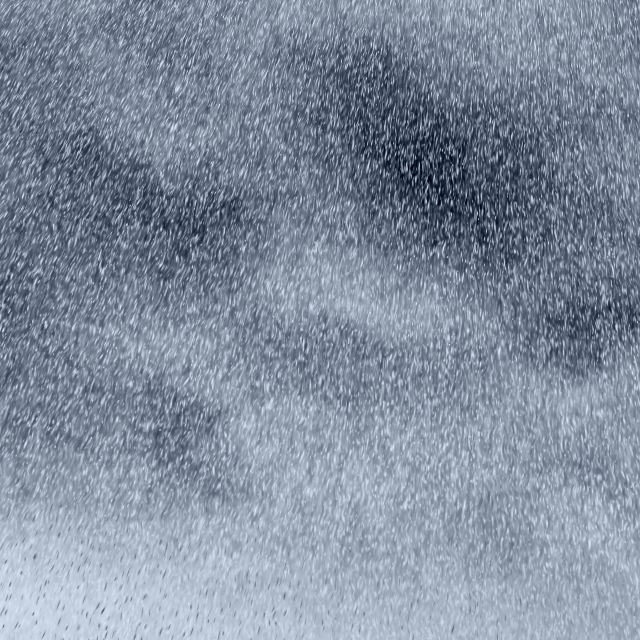
Reproduce this texture procedurally as a WebGL 2 fragment shader.

```glsl
#version 300 es
precision highp float;
// Wind-driven rain streaks falling in front of dark storm clouds above a pale haze.

uniform vec2 u_resolution;
out vec4 fragColor;

const int RAIN_LAYERS = 9;
const vec2 RAIN_SOURCE = vec2(0.82, 2.3);
const float RAIN_DISTANCE = 1.8;

float hash(vec2 p) {
    return fract(sin(dot(p, vec2(127.1, 311.7))) * 43758.5453);
}

float noise(vec2 p) {
    vec2 i = floor(p), f = fract(p);
    f = f * f * (3.0 - 2.0 * f);
    float low = mix(hash(i), hash(i + vec2(1, 0)), f.x);
    float high = mix(hash(i + vec2(0, 1)), hash(i + vec2(1, 1)), f.x);
    return mix(low, high, f.y);
}

float fbm(vec2 p) {
    float sum = 0.0, amplitude = 0.5;
    for (int i = 0; i < 5; i++) {
        sum += amplitude * noise(p);
        p = mat2(0.8, 0.6, -0.6, 0.8) * p * 2.03 + 7.3;
        amplitude *= 0.5;
    }
    return sum;
}

// Soft elliptical cloud mass, tilted by a slope.
float cloudMass(vec2 p, vec2 centre, vec2 radius, float slope) {
    vec2 d = p - centre;
    d.y -= slope * d.x;
    d /= radius;
    return exp(-dot(d, d));
}

float cloudTone(vec2 uv) {
    vec2 warp = vec2(fbm(uv * 6.0 + 3.1), fbm(uv * 6.0 + 19.7)) - 0.48;
    vec2 p = uv + 0.16 * warp;
    float tone = mix(0.52, 0.37, smoothstep(0.22, 0.6, uv.y));
    tone += 0.4 * (fbm(p * vec2(4.0, 8.0) + 4.0) - 0.48);

    // Dark cloud bellies
    tone -= 0.31 * cloudMass(p, vec2(0.72, 0.72), vec2(0.15, 0.085), -0.3);
    tone -= 0.16 * cloudMass(p, vec2(0.58, 0.87), vec2(0.12, 0.06), -0.5);
    tone -= 0.2 * cloudMass(p, vec2(0.20, 0.71), vec2(0.24, 0.075), -0.45);
    tone -= 0.15 * cloudMass(p, vec2(0.82, 0.44), vec2(0.32, 0.05), 0.1);
    tone -= 0.14 * cloudMass(p, vec2(0.26, 0.32), vec2(0.11, 0.06), -0.3);

    // Lit gaps between them
    tone += 0.18 * cloudMass(p, vec2(0.6, 0.52), vec2(0.22, 0.065), -0.35);
    tone += 0.1 * cloudMass(p, vec2(0.25, 0.42), vec2(0.18, 0.045), -0.3);
    tone += 0.11 * cloudMass(p, vec2(0.62, 1.0), vec2(0.4, 0.1), 0.0);
    return max(tone, 0.03);
}

// Fan coordinates: x runs across the rain, y runs along it, with slight wavering.
vec2 rainCoords(vec2 uv) {
    vec2 d = uv - RAIN_SOURCE;
    vec2 p = vec2(atan(d.x, -d.y) * RAIN_DISTANCE, length(d));
    p.x += 0.004 * noise(p * vec2(45.0, 50.0));
    return p;
}

// One tapered streak of random length, width and strength in each cell.
float rainLayer(vec2 p, vec2 cell, float thickness, float seed) {
    vec2 q = p / cell;
    q.y += 9.0 * hash(vec2(floor(q.x), seed));
    vec2 id = floor(q);
    vec2 f = fract(q) - 0.5;
    float shift = hash(id + seed) - 0.5;
    float size = hash(id + seed + 17.0);
    float strength = hash(id + seed + 41.0);
    float halfLength = mix(0.18, 0.5, size);
    float width = thickness * mix(0.9, 1.35, hash(id + seed + 73.0));
    float across = (f.x - 0.5 * shift) * cell.x / width;
    float along = 1.0 - smoothstep(0.1 * halfLength, halfLength, abs(f.y));
    return exp(-across * across) * along * strength * strength;
}

float rainfall(vec2 p, float pixel) {
    float clear = 1.0;
    for (int i = 0; i < RAIN_LAYERS; i++) {
        float n = float(i);
        vec2 cell = vec2(0.0062, 0.017) * vec2(0.75 + 0.07 * n, 0.75 + 0.14 * n);
        float slant = 0.24 * (hash(vec2(n, 5.0)) - 0.5);
        vec2 q = p + vec2(slant * p.y, 0.37 * n);
        float thickness = max(0.0009 + 0.00004 * n, 0.48 * pixel);
        float gust = mix(0.4, 1.25, noise(q * vec2(60.0, 22.0)));
        clear *= 1.0 - 0.78 * gust * rainLayer(q, cell, thickness, 13.0 * n + 2.0);
    }
    return 1.0 - clear;
}

void main() {
    float pixel = 1.0 / min(u_resolution.x, u_resolution.y);
    vec2 uv = gl_FragCoord.xy * pixel;
    vec2 p = rainCoords(uv);

    float edge = uv.y + 0.1 * uv.x + 0.12 * (fbm(uv * 4.0) - 0.48);
    float haze = 1.0 - smoothstep(0.02, 0.36, edge);
    float tone = mix(cloudTone(uv), mix(0.82, 0.65, uv.x), haze);

    // Distant drizzle: fine streaks that break up the clouds
    float drizzle = noise(p * vec2(400.0, 80.0)) + 0.8 * noise(p * vec2(190.0, 40.0) + 5.0) - 0.9;
    tone += 0.16 * drizzle * (1.0 - 0.7 * haze);

    // Bright drops, then thin dark drops against the haze
    tone = mix(tone, 0.93, rainfall(p, pixel) * (1.0 - 0.3 * haze));
    float thin = max(0.0008, 0.48 * pixel);
    float dark = rainLayer(p, vec2(0.009, 0.022), thin, 97.0);
    dark += rainLayer(p + vec2(0.06 * p.y, 0.4), vec2(0.011, 0.026), thin, 61.0);
    tone -= 0.42 * dark * haze * (1.0 - 0.6 * uv.x);

    vec3 tint = mix(vec3(-0.04, 0.0, 0.075), vec3(-0.045, 0.0, 0.06), tone);
    fragColor = vec4(clamp(tone + tint, 0.0, 1.0), 1.0);
}
```
